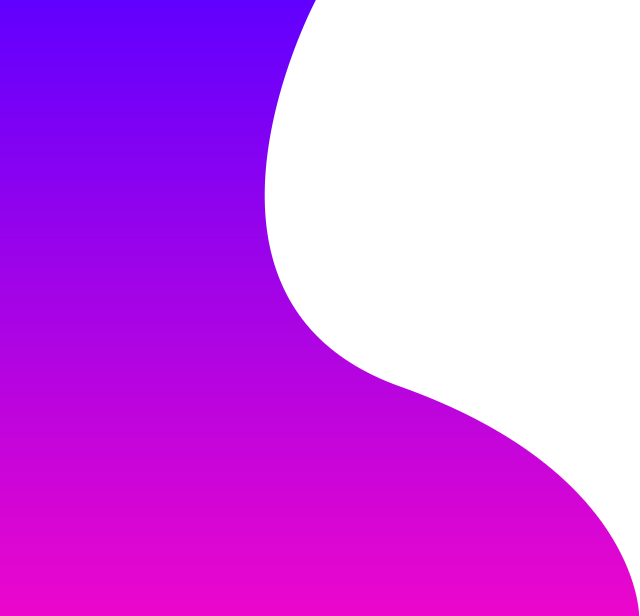
Give the GLSL for this background, as a WebGL 2 fragment shader.

```glsl
#version 300 es
precision highp float;
// Violet-to-magenta gradient panel with a flowing S-shaped edge on white.
uniform vec2 u_resolution;
out vec4 fragColor;

vec2 bezier(vec2 a, vec2 b, vec2 c, vec2 d, float t) {
    float s = 1.0 - t;
    return s * s * s * a + 3.0 * s * s * t * b + 3.0 * s * t * t * c + t * t * t * d;
}

vec2 bezierTangent(vec2 a, vec2 b, vec2 c, vec2 d, float t) {
    float s = 1.0 - t;
    return 3.0 * (s * s * (b - a) + 2.0 * s * t * (c - b) + t * t * (d - c));
}

void main() {
    // Canvas fractions, measured down from the top
    vec2 p = gl_FragCoord.xy / u_resolution;
    p.y = 1.0 - p.y;

    // The edge is two cubics that meet at a smooth joint
    vec2 joint = vec2(0.625, 0.6274);
    vec2 a = vec2(0.4935, 0.0), b = a, c = vec2(0.2448, 0.4864), d = joint;
    if (p.y > joint.y) {
        a = joint;
        b = vec2(0.9987, 0.7656);
        c = d = vec2(0.9987, 1.0);
    }

    // Both cubics descend steadily, so bisect for the current height
    float low = 0.0, high = 1.0;
    for (int i = 0; i < 20; i++) {
        float mid = 0.5 * (low + high);
        if (bezier(a, b, c, d, mid).y < p.y) low = mid;
        else high = mid;
    }
    float t = 0.5 * (low + high);

    // Approximate perpendicular distance to the edge, in pixels
    vec2 along = bezierTangent(a, b, c, d, t) * u_resolution + vec2(0.0, 1e-5);
    float offset = (p.x - bezier(a, b, c, d, t).x) * u_resolution.x;
    float edgeDistance = offset * normalize(along).y;

    vec3 violet = vec3(0.38, 0.0, 1.0);
    vec3 magenta = vec3(0.925, 0.026, 0.80);
    vec3 panel = mix(violet, magenta, p.y);
    float outside = clamp(edgeDistance + 0.5, 0.0, 1.0);
    fragColor = vec4(mix(panel, vec3(1.0), outside), 1.0);
}
```
